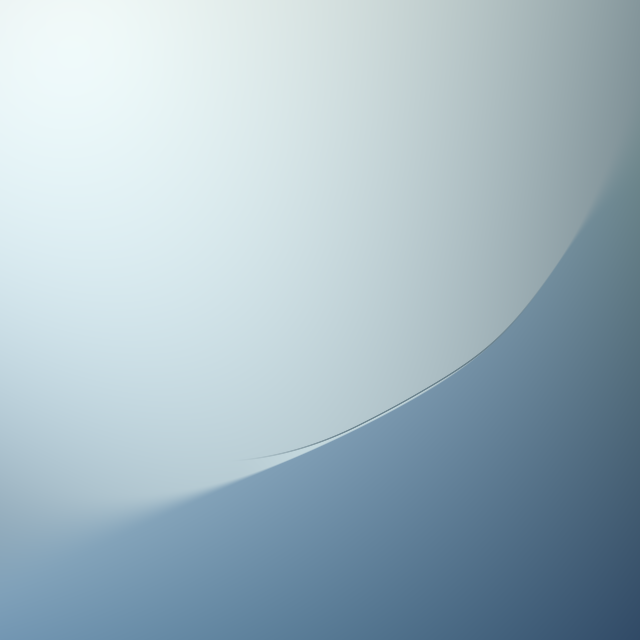
A WebGL 1 fragment shader for this background:

```glsl
precision highp float;
// A pale, softly lit sheet curving over a deep blue slope, with a fine rim line.

uniform vec2 u_resolution;

// Quadratic through three colours placed at t = 0, 0.5 and 1.
vec3 quadratic(vec3 start, vec3 middle, vec3 end, float t) {
  return start * 2.0 * (t - 0.5) * (t - 1.0)
       + middle * 4.0 * t * (1.0 - t)
       + end * 2.0 * t * (t - 0.5);
}

// Height of the fold: a shallow parabola that bends upward near the right.
float foldHeight(float x) {
  float u = x - 0.2;
  return 0.197 + 0.25 * u + 0.34 * u * u
       + 0.036 * log(1.0 + exp((x - 0.8) / 0.04));
}

float foldSlope(float x) {
  return 0.25 + 0.68 * (x - 0.2) + 0.9 / (1.0 + exp((0.8 - x) / 0.04));
}

// The fold is crisp in the middle and dissolves toward both ends.
float foldSoftness(float x, float pixel) {
  float left = max(0.45 - x, 0.0);
  float right = max(x - 0.87, 0.0);
  return max(0.0015, pixel) + 0.5 * left * left + 3.0 * right * right;
}

// Gap between the fold and the rim line, opening to the left.
float rimGap(float x) {
  float open = max(0.56 - x, 0.0) / 0.2;
  return 0.004 * (1.0 - smoothstep(0.65, 0.82, x)) + 0.03 * open * open;
}

vec3 sheetColor(vec2 p) {
  vec3 bottom = quadratic(vec3(0.40, 0.50, 0.58), vec3(0.61, 0.69, 0.72),
                          vec3(0.40, 0.46, 0.50), p.x);
  vec3 middle = quadratic(vec3(0.80, 0.875, 0.905), vec3(0.77, 0.84, 0.86),
                          vec3(0.45, 0.52, 0.55), p.x);
  vec3 top = quadratic(vec3(0.92, 0.95, 0.95), vec3(0.84, 0.885, 0.88),
                       vec3(0.52, 0.59, 0.61), p.x);
  vec2 fromLight = p - vec2(0.13, 0.95);
  float glow = exp(-dot(fromLight, fromLight) / 0.025);
  return quadratic(bottom, middle, top, p.y) + 0.018 * glow;
}

vec3 slopeColor(vec2 p) {
  vec3 deep = quadratic(vec3(0.45, 0.59, 0.70), vec3(0.34, 0.475, 0.58),
                        vec3(0.19, 0.29, 0.40), p.x);
  vec3 hazy = quadratic(vec3(0.80, 0.87, 0.88), vec3(0.59, 0.70, 0.78),
                        vec3(0.35, 0.45, 0.50), p.x);
  return mix(deep, hazy, p.y * 2.0);
}

// Antialiased stroke mask centred on zero distance.
float stroke(float dist, float halfWidth, float pixel) {
  return 1.0 - smoothstep(halfWidth, halfWidth + pixel, abs(dist));
}

void main() {
  vec2 p = gl_FragCoord.xy / u_resolution;
  float pixel = 1.0 / min(u_resolution.x, u_resolution.y);
  float slope = foldSlope(p.x);
  float steepness = sqrt(1.0 + slope * slope);
  float foldDist = (p.y - foldHeight(p.x)) / steepness;
  float rimDist = foldDist - rimGap(p.x) / steepness;

  // Two broad surfaces, joined along the fold.
  float softness = foldSoftness(p.x, pixel);
  float cover = smoothstep(-softness, softness, foldDist);
  vec3 color = mix(slopeColor(p), sheetColor(p), cover);

  // Pale sliver caught between the fold and the rim.
  float sliver = cover * (1.0 - smoothstep(-0.001, 0.001, rimDist));
  float sliverFade = smoothstep(0.36, 0.5, p.x) * (1.0 - smoothstep(0.6, 0.78, p.x));
  color = mix(color, vec3(0.80, 0.88, 0.90), 0.6 * sliver * sliverFade);

  // Thin dark rim, fading at its ends.
  float rimFade = smoothstep(0.35, 0.56, p.x) * (1.0 - smoothstep(0.72, 0.88, p.x));
  float rim = stroke(rimDist, 0.0003, max(0.0012, pixel));
  color = mix(color, vec3(0.30, 0.40, 0.45), 0.7 * rim * rimFade);

  gl_FragColor = vec4(clamp(color, 0.0, 1.0), 1.0);
}
```
